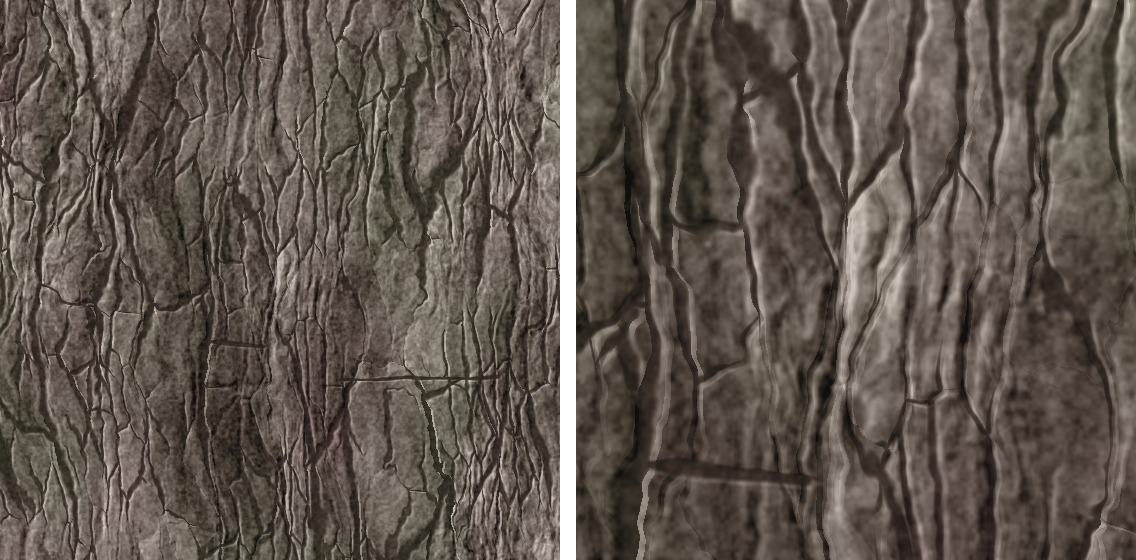
Left: the whole. Right: its middle third, enlarged.
Reproduce this texture procedurally as a Shadertoy shader.

```glsl
// Weathered tree bark: upright ragged plates, dark fissures, crusty flakes and grain.

float hash(vec2 p) {
    vec3 q = fract(p.xyx * vec3(0.1031, 0.1030, 0.0973));
    q += dot(q, q.yzx + 33.33);
    return fract((q.x + q.y) * q.z);
}

float noise(vec2 p) {
    vec2 cell = floor(p), f = fract(p);
    f = f * f * (3.0 - 2.0 * f);
    float low = mix(hash(cell), hash(cell + vec2(1, 0)), f.x);
    float high = mix(hash(cell + vec2(0, 1)), hash(cell + vec2(1, 1)), f.x);
    return mix(low, high, f.y);
}

float fbm(vec2 p, int octaves) {
    float sum = 0.0, weight = 0.5, total = 0.0;
    for (int i = 0; i < octaves; i++) {
        sum += weight * noise(p);
        total += weight;
        weight *= 0.55;
        p = mat2(1.96, 0.25, -0.25, 1.96) * p + 17.3;
    }
    return sum / total;
}

// Cellular plates: x = distance to the edge, y = how upright the edge is, z = plate id
vec3 plates(vec2 p, vec2 density) {
    vec2 s = p * density, cell = floor(s), nearest = vec2(9), second = vec2(9);
    float id = 0.0;
    for (int j = -1; j <= 1; j++)
    for (int i = -1; i <= 1; i++) {
        vec2 c = cell + vec2(i, j);
        vec2 seed = c + vec2(hash(c + 3.7), hash(c + 71.3)) - s;
        if (dot(seed, seed) < dot(nearest, nearest)) {
            second = nearest;
            nearest = seed;
            id = hash(c + 29.1);
        } else if (dot(seed, seed) < dot(second, second)) {
            second = seed;
        }
    }
    vec2 normal = normalize(second - nearest);
    vec2 slope = normal * density;
    float edge = dot(0.5 * (nearest + second), normal) / length(slope);
    return vec3(edge, abs(normalize(slope).x), id);
}

float fissure(vec3 plate, float width) {
    float w = width * mix(0.25, 1.0, plate.y) + 0.0003;
    return (1.0 - smoothstep(0.25 * w, w, plate.x)) * smoothstep(0.0006, 0.002, w);
}

// Ragged level break between two points
float fracture(vec2 p, vec2 a, vec2 b, float width) {
    vec2 along = b - a;
    float t = clamp(dot(p - a, along) / dot(along, along), 0.0, 1.0);
    float w = width * (0.4 + noise(p * 35.0));
    return 1.0 - smoothstep(0.3 * w, w, length(p - a - along * t));
}

vec2 warp(vec2 p) {
    vec2 bend = vec2(fbm(p * vec2(5.0, 2.6), 3), fbm(p * vec2(6.0, 4.0) + 40.0, 3)) - 0.5;
    vec2 ragged = vec2(fbm(p * vec2(48.0, 30.0) + 9.0, 3), fbm(p * 40.0 + 80.0, 2)) - 0.5;
    return p + bend * vec2(0.15, 0.12) + ragged * vec2(0.016, 0.025);
}

float crustiness(vec2 p) {
    float band = exp(-pow((p.x - 0.84) / 0.13, 2.0));
    return smoothstep(0.4, 0.68, fbm(p * vec2(6.0, 3.0) + 5.0, 3) + 0.1 * band);
}

// x = height, y = fissure darkness, z = plate tone
vec3 bark(vec2 p) {
    vec2 q = warp(p);
    vec3 broad = plates(q, vec2(11.0, 2.6));
    vec3 narrow = plates(q + 5.3, vec2(29.0, 8.0));
    float broadWidth = 0.012 * smoothstep(0.3, 0.75, noise(p * vec2(9.0, 5.0)));
    float narrowWidth = 0.0065 * smoothstep(0.38, 0.75, noise(p * vec2(13.0, 8.0) + 31.0));
    float crack = max(fissure(broad, broadWidth), 0.85 * fissure(narrow, narrowWidth));
    vec2 jag = p + 0.4 * (q - p) * vec2(0.0, 0.3);
    crack = max(crack, fracture(jag, vec2(0.61, 0.325), vec2(0.89, 0.328), 0.0045));
    crack = max(crack, fracture(jag, vec2(0.37, 0.395), vec2(0.47, 0.385), 0.006));
    float fold = 1.0 - smoothstep(0.0, 0.16, abs(noise(q * vec2(13.0, 1.8) + 60.0) - 0.5));
    float flakes = fbm(q * vec2(80.0, 42.0), 3);
    float height = 0.22 * smoothstep(0.0, 0.016, broad.x) + 0.1 * smoothstep(0.0, 0.008, narrow.x);
    height += 0.12 * broad.z + 0.1 * narrow.z - 0.15 * fold - 0.15 * crack;
    height += 0.3 * fbm(q * vec2(46.0, 7.0), 3) + mix(0.12, 0.5, crustiness(p)) * flakes;
    return vec3(height, crack, 0.05 * (broad.z + narrow.z - 1.0) - 0.06 * fold);
}

void mainImage(out vec4 fragColor, in vec2 fragCoord) {
    vec2 p = fragCoord / iResolution.xy;
    vec2 toLight = vec2(-0.0035, 0.0025);
    vec3 surface = bark(p);
    float relief = clamp(surface.x - bark(p + toLight).x, -0.2, 0.28);

    // Layers of tone, from wide stains down to fine grain
    vec2 q = warp(p);
    float crust = crustiness(p);
    float stain = fbm(p * vec2(5.0, 3.0) + 90.0, 3) - 0.5;
    float streak = fbm(q * vec2(70.0, 8.0) + 12.0, 4) - 0.5;
    float flake = fbm(q * vec2(95.0, 55.0) + 50.0, 3) - 0.5;
    float grain = fbm(p * 190.0, 2) - 0.5;
    float tone = 0.365 + surface.z + 0.26 * stain + 0.3 * streak + 0.2 * grain;
    tone += mix(0.12, 0.4, crust) * flake + 0.045 * crust + 0.95 * relief;
    tone = mix(tone, 0.11 + 0.1 * (grain + 0.5), 0.88 * surface.y);
    tone = clamp(tone, 0.06, 0.76);

    // Warm grey wood, drifting between russet and olive
    float hue = fbm(p * vec2(9.0, 5.0) + 140.0, 3) - 0.5;
    vec3 warmth = vec3(0.04, 0.0, -0.035) * smoothstep(0.0, 0.25, tone);
    vec3 drift = hue * vec3(0.05, -0.02, 0.04);
    fragColor = vec4(tone + warmth + drift, 1.0);
}
```
